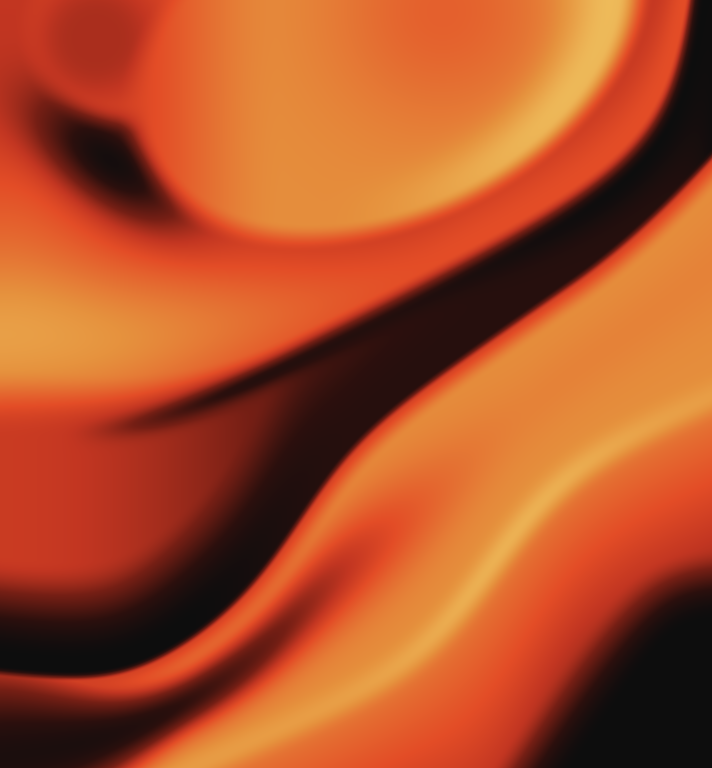
Write a Shadertoy shader that draws this background.

```glsl
// Molten abstract: glowing folds of black, red and amber flowing diagonally.
// Smooth curves split the canvas into layers; each layer yields a heat value,
// the layers blend softly, and one palette turns heat into colour.

#define ASPECT 0.925        // width of the layout relative to its height
#define EDGE 0.007          // softness of the sharp fold
#define CREST_WIDTH 0.019   // thickness of the bright crest
#define RED_HEAT 0.55       // resting heat of the upper layer
#define AMBER_HEAT 0.79     // resting heat of the lower ribbon
// Approximate perpendicular distance above the curve y = f(x)
#define ABOVE(f, p) ((p.y - f(p.x)) / length(vec2(1.0, (f(p.x + 0.01) - f(p.x - 0.01)) / 0.02)))

float softplus(float x, float k) { return k * log(1.0 + exp(x / k)); }
float bell(float x, float width) { return exp(-x * x / (width * width)); }
float ramp(float a, float b, float x) { return clamp((x - a) / (b - a), 0.0, 1.0); }

// Sharp fold between the dark band and the amber ribbon
float foldCurve(float x) {
    float lift = max(x - 0.8, 0.0);
    return 0.125 - 0.11 * x + 0.75 * softplus(x - 0.18, 0.045)
         + 0.064 * (1.0 + tanh((x - 0.42) / 0.0886)) + lift * lift;
}

// Thin dark seam on the upper side of the band
float seamCurve(float x) {
    return 0.421 + 0.42 * softplus(x - 0.19, 0.06) + 0.0085 / max(1.02 - x, 0.004);
}

// Bright crest running through the ribbon
float crestCurve(float x) {
    return 0.262 + 0.41 * (x - 0.69) + 0.0925 * tanh((x - 0.69) / 0.11);
}

// Top of the shadow in the lower right corner
float shadowCurve(float x) {
    return 0.245 - softplus(0.245 - 1.35 * (x - 0.745), 0.04);
}

vec3 palette(float heat) {
    vec3 c = mix(vec3(0.05, 0.05, 0.05), vec3(0.17, 0.06, 0.05), ramp(0.03, 0.20, heat));
    c = mix(c, vec3(0.46, 0.12, 0.08), ramp(0.20, 0.40, heat));
    c = mix(c, vec3(0.76, 0.21, 0.13), ramp(0.40, 0.53, heat));
    c = mix(c, vec3(0.89, 0.30, 0.15), ramp(0.53, 0.62, heat));
    c = mix(c, vec3(0.90, 0.57, 0.24), ramp(0.62, 0.80, heat));
    return mix(c, vec3(0.94, 0.77, 0.38), ramp(0.80, 0.97, heat));
}

// Upper layer: red field, left glow, smudge, small lobe and large oval
float upperHeat(vec2 uv, float seam) {
    vec2 s = uv * vec2(ASPECT, 1.0);
    float right = smoothstep(0.0, 0.62, uv.x);
    float glow = bell(seam - mix(0.13, 0.035, right), mix(0.12, 0.055, right));
    float heat = RED_HEAT - 0.02 + mix(0.31, 0.09, right) * glow;
    heat += 0.08 * bell(uv.x, 0.15) * bell(uv.y - 0.73, 0.1);

    vec2 m = s - vec2(0.143, 0.79);
    vec2 along = vec2(0.8, -0.6);
    float smudge = bell(dot(m, along), 0.105) * bell(dot(m, along.yx * vec2(-1.0, 1.0)), 0.05);
    heat -= 0.48 * smudge;

    float lobe = 1.0 - smoothstep(0.092, 0.138, distance(s, vec2(0.156, 0.961)));
    float lobeHeat = mix(0.49, 0.59, smoothstep(0.03, 0.12, distance(s, vec2(0.125, 0.95))));
    heat = mix(heat, lobeHeat, lobe);

    vec2 q = s - vec2(0.501, 0.941);
    vec2 axis = vec2(0.906, 0.423);
    float r = length(vec2(dot(q, axis) / 0.347, dot(q, vec2(-axis.y, axis.x)) / 0.226));
    float ovalHeat = mix(0.59, 0.79, smoothstep(0.16, 0.40, uv.x));
    ovalHeat -= 0.12 * bell(distance(s, vec2(0.575, 0.985)), 0.15);
    ovalHeat += 0.16 * bell(r - 0.88, 0.17) * smoothstep(0.45, 0.80, uv.x);
    return mix(heat, ovalHeat, 1.0 - smoothstep(0.92, 1.07, r));
}

// Dark band: maroon haze that sinks to black beside the fold
float bandHeat(vec2 uv, float fold, float seam) {
    float haze = mix(0.55, 0.14, smoothstep(0.0, 0.85, uv.x));
    float rest = mix(0.03, 0.17, smoothstep(0.25, 0.5, uv.x));
    float heat = mix(rest, haze, smoothstep(0.02, 0.15, fold));
    float line = bell(seam, mix(0.016, 0.034, smoothstep(0.6, 0.95, uv.x)));
    float lineHeat = mix(0.15, 0.03, smoothstep(0.5, 0.9, uv.x));
    return mix(heat, lineHeat, line * smoothstep(0.08, 0.38, uv.x));
}

// Lower ribbon: amber with a trough, a bright crest and a corner shadow
float ribbonHeat(vec2 uv, float fold) {
    float top = foldCurve(uv.x);
    float t = (top - uv.y) / (top - crestCurve(uv.x));
    float crest = ABOVE(crestCurve, uv);

    float depth = mix(0.68, 0.03, smoothstep(0.1, 0.75, uv.x));
    float width = mix(0.5, 0.22, smoothstep(0.0, 0.28, uv.x));
    float heat = AMBER_HEAT - depth * bell(t - 0.47, width);
    heat = mix(heat, 0.75 + 1.3 * min(crest, 0.0), smoothstep(0.025, -0.03, crest));
    heat += mix(0.06, 0.13, bell(uv.x - 0.72, 0.17)) * bell(crest, CREST_WIDTH);
    heat = mix(min(heat, 0.57), heat, smoothstep(0.0, 0.035, -fold));

    float shadow = ABOVE(shadowCurve, uv);
    return mix(heat, 0.03, smoothstep(0.045, -0.05, shadow));
}

void mainImage(out vec4 fragColor, in vec2 fragCoord) {
    vec2 uv = fragCoord / iResolution.xy;
    float fold = ABOVE(foldCurve, uv);
    float seam = ABOVE(seamCurve, uv);

    // Stack the three layers from the bottom upwards
    float seamSoftness = mix(0.09, 0.034, smoothstep(0.0, 0.4, uv.x));
    float heat = mix(ribbonHeat(uv, fold), bandHeat(uv, fold, seam), smoothstep(-EDGE, EDGE, fold));
    heat = mix(heat, upperHeat(uv, seam), smoothstep(-0.004, seamSoftness, seam));
    fragColor = vec4(palette(heat), 1.0);
}
```
